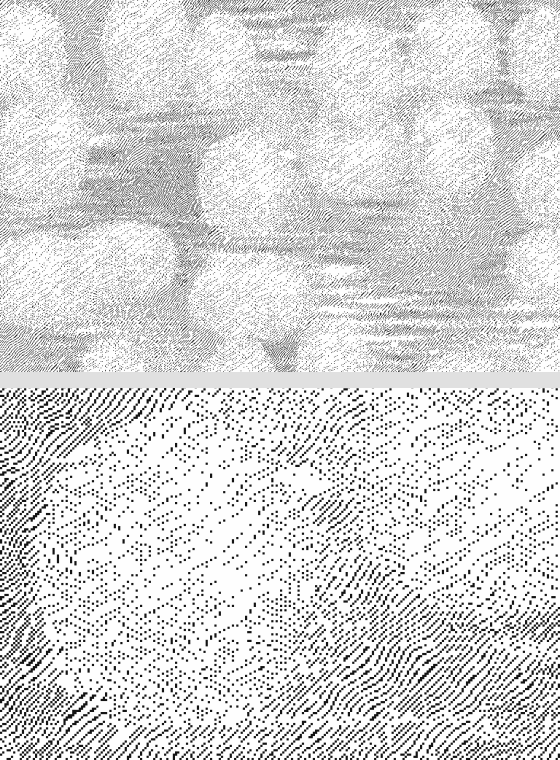
Top: the whole. Bottom: its middle third, enlarged.
Give the GLSL for this texture, as a Shadertoy shader.

```glsl
// A scene of pale rounded stones on streaky dark ground, drawn as one-bit dither.
// A smooth tone field picks dotted chains (light) or diagonal hatching (dark) on
// a lattice 768 cells wide; each pixel then averages the cells it covers.

const float CELLS = 768.0;

vec2 hash2(vec2 p) {
    vec3 q = fract(p.xyx * vec3(0.1031, 0.1030, 0.0973));
    q += dot(q, q.yzx + 33.33);
    return fract((q.xx + q.yz) * q.zy);
}

// Gradient noise, roughly -0.6 to 0.6
float gradDot(vec2 corner, vec2 offset) {
    float angle = 6.2832 * hash2(corner).x;
    return dot(vec2(cos(angle), sin(angle)), offset);
}

float gradNoise(vec2 p) {
    vec2 i = floor(p), f = p - i;
    vec2 u = f * f * f * (f * (f * 6.0 - 15.0) + 10.0);
    vec2 e = vec2(1, 0);
    return mix(mix(gradDot(i, f), gradDot(i + e, f - e), u.x),
               mix(gradDot(i + e.yx, f - e.yx), gradDot(i + 1.0, f - 1.0), u.x), u.y);
}

// Share of ink wanted at p, where the canvas is one unit wide
float inkTone(vec2 p) {
    // Ground: broad dark patches crossed by bands of horizontal streaks
    float bands = smoothstep(-0.12, 0.2, gradNoise(p * vec2(4.0, 6.0) + 17.0));
    float streaks = gradNoise(p * vec2(9.0, 75.0) + 40.0);
    float tone = 0.215 + 0.17 * gradNoise(p * 5.0 + 3.0) + 0.34 * bands * streaks;

    // Stones: jittered ellipses, palest near the upper middle
    vec2 grid = p * 5.2 + vec2(0.3, 0.6);
    vec2 home = floor(grid);
    for (int y = -1; y <= 1; y++)
    for (int x = -1; x <= 1; x++) {
        vec2 id = home + vec2(x, y);
        vec2 jitter = hash2(id + 11.0), kind = hash2(id + 57.0);
        if (kind.x < 0.3) continue;
        vec2 d = grid - id - 0.5 - 0.4 * (jitter - 0.5);
        d *= vec2(0.85 + 0.4 * kind.y, 1.2 - 0.35 * kind.y);
        float r = length(d) / (0.38 + 0.16 * jitter.x);
        r += 0.12 * gradNoise(grid * 3.0);
        float shade = 0.065 + 0.05 * r * r - 0.06 * d.y + 0.05 * gradNoise(p * 22.0);
        tone = mix(tone, shade, 0.92 * smoothstep(1.08, 0.92, r));
    }
    return clamp(tone, 0.015, 0.34);
}

// 1 where the lattice cell holds ink
float inked(vec2 cell) {
    float tone = inkTone((cell + 0.5) / CELLS);
    float chance = hash2(cell + 5.0).x;
    float drift = gradNoise(cell / 21.0 + 9.0);

    // Light tones: chains of single dots running down to the right
    if (tone + 0.06 * drift < 0.125) {
        float row = cell.y + floor(0.7 * cell.x + 9.0 * drift);
        float order = fract(0.382 * floor(cell.x / 2.0) + 0.618 * floor(row / 3.0));
        float onChain = step(mod(row, 3.0), 0.5) * step(mod(cell.x, 2.0), 0.5);
        return onChain * step(mix(order, chance, 0.45), 6.0 * tone);
    }

    // Darker tones: rising strokes, broken into dashes until the tone fills them
    float gap = tone > 0.265 ? 3.0 : 4.0;
    float diagonal = cell.x - cell.y + floor(7.0 * drift);
    float line = floor(diagonal / gap);
    float dash = tone > 0.16 ? 2.0 : 1.0;
    float order = fract(0.382 * floor(cell.y / dash) + 0.5 * line);
    float onLine = step(mod(diagonal, gap), 0.5);
    return onLine * step(mix(order, chance, 0.35), gap * tone);
}

void mainImage(out vec4 fragColor, in vec2 fragCoord) {
    // Box filter: area of each lattice cell under this pixel
    float width = CELLS / iResolution.x;
    vec2 low = (fragCoord - 0.5) * width, high = low + width;
    float ink = 0.0;
    for (int y = 0; y < 4; y++)
    for (int x = 0; x < 4; x++) {
        vec2 cell = floor(low) + vec2(x, y);
        vec2 cover = max(min(high, cell + 1.0) - max(low, cell), 0.0);
        float area = cover.x * cover.y;
        if (area > 0.0001) ink += area * inked(cell);
    }
    ink /= width * width;

    vec3 paper = vec3(0.997), charcoal = vec3(0.075);
    fragColor = vec4(mix(paper, charcoal, clamp(ink, 0.0, 1.0)), 1.0);
}
```
